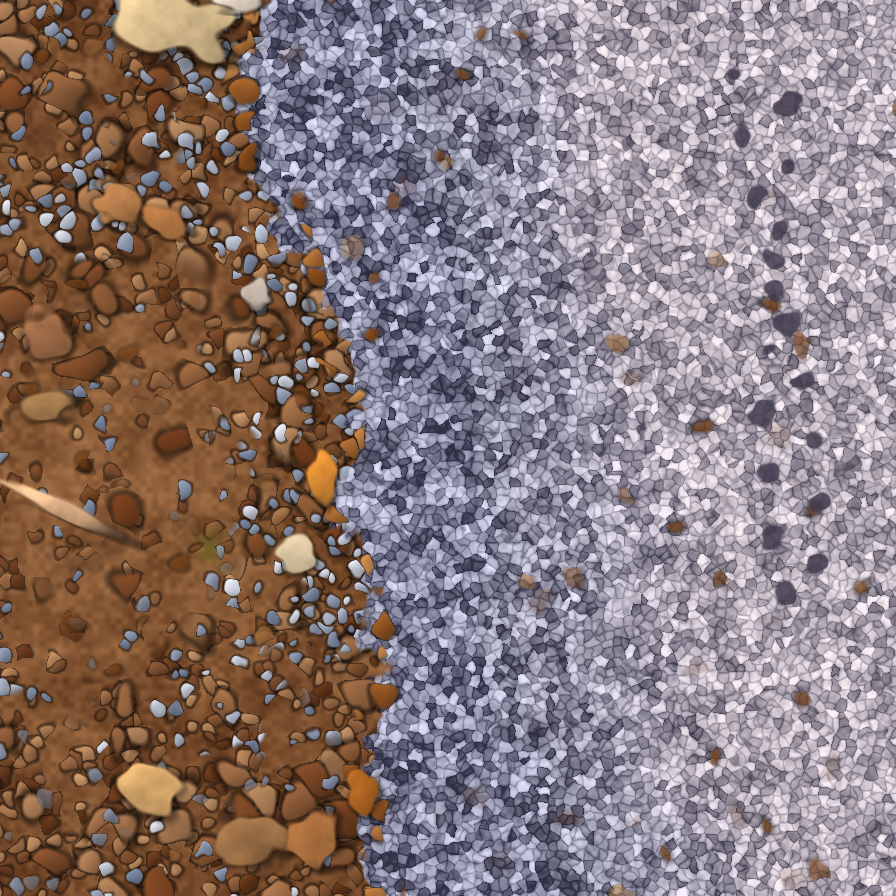
Write a three.js fragment shader that draws this texture.

```glsl
// Ground where brown, stony soil on the left meets grey gravel on the right.
// Warped Voronoi cells form the grains, clods and chips; noise breaks the border;
// a few larger stones, a twig and a trail of dark stains lie on top.
#define GRAIN_SCALE 96.0
#define CLOD_SCALE 24.0
#define CHIP_SCALE 58.0
#define STAIN_COUNT 18
#define GRAVEL_DARK vec3(0.20, 0.19, 0.26)
#define GRAVEL_PALE vec3(0.94, 0.91, 0.93)
#define SOIL_DARK vec3(0.32, 0.17, 0.08)
#define SOIL_MID vec3(0.58, 0.39, 0.24)
#define SOIL_PALE vec3(0.76, 0.57, 0.40)
#define STAIN vec3(0.25, 0.23, 0.30)

varying vec2 vUv;

float hash(vec2 p) {
  return fract(sin(dot(p, vec2(127.1, 311.7))) * 43758.5453);
}

float noise(vec2 p) {
  vec2 i = floor(p), f = fract(p);
  f = f * f * (3.0 - 2.0 * f);
  return mix(mix(hash(i), hash(i + vec2(1.0, 0.0)), f.x),
             mix(hash(i + vec2(0.0, 1.0)), hash(i + 1.0), f.x), f.y);
}

float fbm(vec2 p) {
  return 0.55 * noise(p) + 0.29 * noise(p * 2.1 + 7.0) + 0.16 * noise(p * 4.3 + 19.0);
}

// Nearest cell: offset from its centre, gap to the next cell, random id
vec4 cells(vec2 p) {
  p += 0.5 * vec2(noise(p * 1.4), noise(p * 1.4 + 31.0));
  vec2 base = floor(p), offset = vec2(0.0);
  float nearest = 8.0, second = 8.0, id = 0.0;
  for (int y = -1; y <= 1; y++) {
    for (int x = -1; x <= 1; x++) {
      vec2 cell = base + vec2(float(x), float(y));
      vec2 d = p - cell - vec2(hash(cell), hash(cell + 17.3));
      float len = length(d);
      if (len < nearest) {
        second = nearest;
        nearest = len;
        offset = d;
        id = hash(cell + 5.7);
      } else {
        second = min(second, len);
      }
    }
  }
  return vec4(offset, second - nearest, id);
}

// Scattered pebbles, lit from the upper left, with soft contact shadows
void scatter(inout vec3 col, vec2 p, float density, vec3 low, vec3 high) {
  vec4 c = cells(p);
  float present = smoothstep(-0.03, 0.03, density - fract(c.w * 7.3));
  float radius = 0.28 + 0.3 * fract(c.w * 13.7);
  float len = length(c.xy);
  float body = (1.0 - smoothstep(radius - 0.1, radius + 0.06, len)) * smoothstep(0.0, 0.14, c.z);
  float shade = 0.95 + 0.5 * dot(c.xy, vec2(-0.5, 0.8));
  col *= 1.0 - 0.5 * present * (1.0 - smoothstep(radius, radius + 0.28, len));
  col = mix(col, mix(low, high, fract(c.w * 29.1)) * shade, body * present);
}

void stone(inout vec3 col, vec2 uv, vec2 centre, vec2 radii, float tilt, vec3 tint) {
  vec2 d = uv - centre;
  float c = cos(tilt), s = sin(tilt);
  vec2 q = vec2(c * d.x + s * d.y, c * d.y - s * d.x) / radii;
  float edge = length(q) + 0.7 * (noise(q * 1.5 + centre * 40.0) - 0.5) - 1.0;
  float soft = 0.003 / min(radii.x, radii.y);
  float shade = 0.84 + 0.3 * fbm(uv * 45.0) + 0.13 * dot(d / radii, vec2(-0.5, 0.8));
  col *= 1.0 - 0.5 * (1.0 - smoothstep(-0.1, 0.35, edge + 0.2 * dot(q, vec2(-0.4, 0.6))));
  col = mix(col, tint * shade, 1.0 - smoothstep(-soft, soft, edge));
}

vec3 gravel(vec2 uv) {
  float packed = smoothstep(-0.14, 0.16, uv.x - 0.73 + 0.2 * uv.y + 0.12 * (fbm(uv * 7.0) - 0.5));
  vec4 c = cells(uv * GRAIN_SCALE);
  float tone = mix(0.51, 0.73, packed) + (c.w - 0.5) * mix(0.78, 0.58, packed);
  tone -= 0.27 * (1.0 - smoothstep(0.0, 0.34, c.z));
  tone += 0.24 * (noise(uv * 190.0) - 0.5) + 0.16 * (fbm(uv * 16.0) - 0.5);
  vec3 col = mix(GRAVEL_DARK, GRAVEL_PALE, clamp(tone, 0.0, 1.05));
  return col * mix(vec3(0.95, 0.99, 1.07), vec3(1.01, 0.99, 1.0), packed);
}

vec3 soil(vec2 uv, float inset) {
  float bare = 1.0 - smoothstep(0.4, 1.2, length((uv - vec2(0.12, 0.44)) / vec2(0.22, 0.27)));
  float tone = 0.5 + 0.9 * (fbm(uv * 22.0) - 0.5) + 0.5 * (noise(uv * 150.0) - 0.5) + 0.22 * bare;
  vec3 col = mix(SOIL_DARK, SOIL_MID, clamp(tone + 0.12, 0.0, 1.2));
  scatter(col, uv * CLOD_SCALE * 2.2 + 40.0, 0.55 - 0.4 * bare, SOIL_DARK * 1.2, SOIL_PALE);
  scatter(col, uv * CLOD_SCALE, 0.5 - 0.42 * bare, SOIL_DARK * 1.4, SOIL_PALE * 0.95);
  float fringe = (1.0 - smoothstep(0.0, 0.13, inset)) * smoothstep(0.1, 0.4, uv.y);
  float patches = smoothstep(0.4, 0.7, fbm(uv * 9.0 + 3.0));
  float chips = 0.08 + 0.3 * fringe + 0.3 * patches * (1.0 - bare);
  scatter(col, uv * CHIP_SCALE + 11.0, chips, vec3(0.45, 0.50, 0.60), vec3(0.85, 0.86, 0.90));
  return col;
}

void main() {
  vec2 uv = vUv;
  // Ragged border between soil and gravel
  float border = 0.415 - 0.15 * smoothstep(0.5, 0.88, uv.y) + 0.03 * smoothstep(0.9, 1.0, uv.y);
  border -= 0.055 * exp(-pow((uv.y - 0.44) / 0.06, 2.0));
  float inset = border - uv.x + 0.07 * (fbm(uv * 17.0) - 0.5) + 0.03 * (noise(uv * 70.0) - 0.5);
  vec3 col = mix(gravel(uv), soil(uv, inset), smoothstep(-0.004, 0.004, inset));
  float stray = 0.3 * (1.0 - smoothstep(0.0, 0.05, abs(inset))) + 0.006;
  scatter(col, uv * 38.0 + 70.0, stray, vec3(0.52, 0.28, 0.10), vec3(0.80, 0.55, 0.30));

  // Larger stones
  stone(col, uv, vec2(0.187, 0.977), vec2(0.062, 0.040), -0.25, vec3(0.87, 0.76, 0.57));
  stone(col, uv, vec2(0.267, 1.000), vec2(0.024, 0.012), 0.0, vec3(0.88, 0.82, 0.76));
  stone(col, uv, vec2(0.132, 0.772), vec2(0.026, 0.020), -0.5, vec3(0.70, 0.48, 0.29));
  stone(col, uv, vec2(0.182, 0.752), vec2(0.026, 0.017), -0.3, vec3(0.68, 0.45, 0.26));
  stone(col, uv, vec2(0.286, 0.674), vec2(0.015, 0.016), 0.0, vec3(0.76, 0.70, 0.65));
  stone(col, uv, vec2(0.052, 0.625), vec2(0.027, 0.028), 0.3, vec3(0.62, 0.42, 0.28));
  stone(col, uv, vec2(0.052, 0.550), vec2(0.030, 0.018), 0.1, vec3(0.64, 0.48, 0.30));
  stone(col, uv, vec2(0.360, 0.469), vec2(0.015, 0.028), 0.25, vec3(0.83, 0.53, 0.20));
  stone(col, uv, vec2(0.332, 0.382), vec2(0.022, 0.018), 0.3, vec3(0.84, 0.76, 0.62));
  stone(col, uv, vec2(0.170, 0.122), vec2(0.036, 0.029), -0.6, vec3(0.82, 0.64, 0.41));
  stone(col, uv, vec2(0.282, 0.058), vec2(0.033, 0.028), 0.4, vec3(0.60, 0.43, 0.27));
  stone(col, uv, vec2(0.352, 0.068), vec2(0.028, 0.030), 0.6, vec3(0.66, 0.43, 0.24));
  stone(col, uv, vec2(0.406, 0.115), vec2(0.022, 0.023), 0.2, vec3(0.67, 0.39, 0.13));
  stone(col, uv, vec2(0.073, 0.430), vec2(0.072, 0.009), -0.44, vec3(0.82, 0.65, 0.50));

  // Faint moss
  float moss = exp(-dot(uv - vec2(0.234, 0.388), uv - vec2(0.234, 0.388)) / 0.0004);
  col = mix(col, vec3(0.34, 0.36, 0.10), 0.65 * moss * noise(uv * 90.0));

  // Trail of dark stains
  float ragged = 0.016 * (noise(uv * 75.0) - 0.5);
  for (int i = 0; i < STAIN_COUNT; i++) {
    float k = float(i);
    vec2 spot = vec2(0.85 + 0.028 * sin(2.9 * k - 1.6) + 0.0025 * k, 0.915 - 0.034 * k);
    float d = length(uv - spot) + ragged - 0.006 - 0.009 * hash(vec2(k, 3.0));
    col = mix(col, STAIN, 0.86 * (1.0 - smoothstep(-0.002, 0.003, d)));
  }
  gl_FragColor = vec4(clamp(col, 0.0, 1.0), 1.0);
}
```
